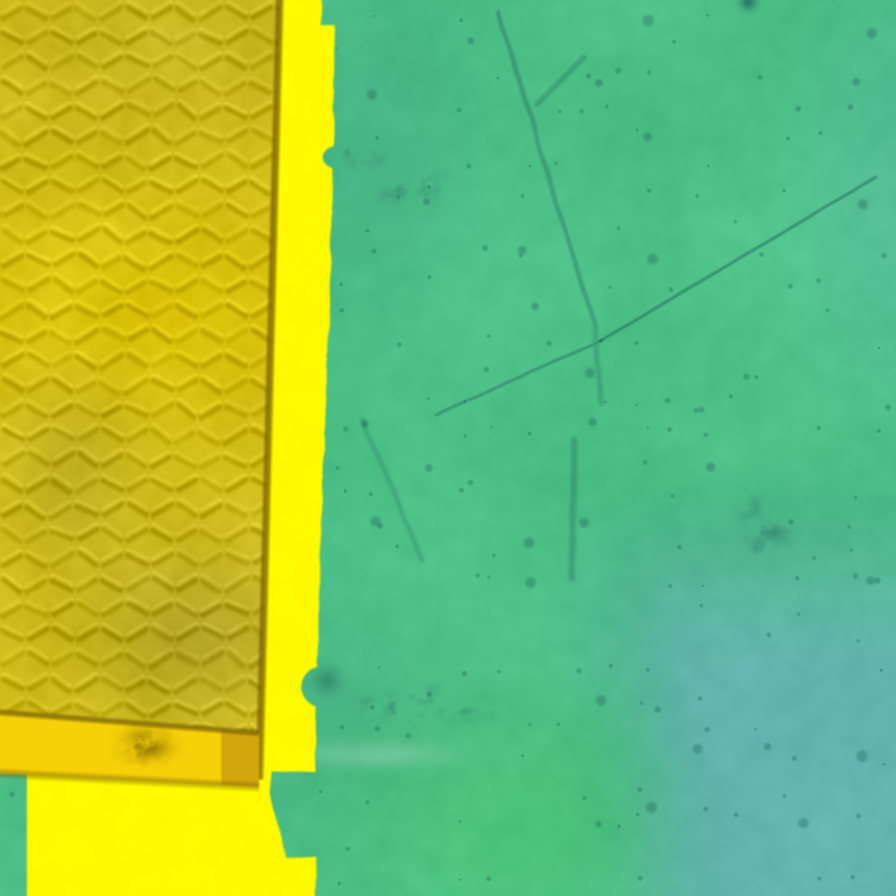
This texture is drawn by a three.js fragment shader. Its source:

```glsl
varying vec2 vUv;

const float SOFT = 0.0022;
const float TREAD_COUNT = 36.0;
const vec3 GREEN = vec3(0.30, 0.755, 0.53);
const vec3 FRESH_GREEN = vec3(0.30, 0.77, 0.47);
const vec3 DULL_GREEN = vec3(0.27, 0.67, 0.51);
const vec3 HAZE_BLUE = vec3(0.39, 0.70, 0.69);
const vec3 GRIME = vec3(0.13, 0.42, 0.37);
const vec3 PAINT = vec3(1.0, 0.98, 0.0);
const vec3 PLATE = vec3(0.82, 0.745, 0.11);
const vec3 PLATE_BRIGHT = vec3(0.87, 0.77, 0.03);
const vec3 PLATE_WORN = vec3(0.69, 0.635, 0.17);
const vec3 LIP = vec3(0.97, 0.82, 0.03);
const vec3 SHADOW = vec3(0.47, 0.37, 0.03);

vec2 hash2(vec2 p) {
  p = vec2(dot(p, vec2(127.1, 311.7)), dot(p, vec2(269.5, 183.3)));
  return fract(sin(p) * 43758.5);
}

float gradientNoise(vec2 p) {
  vec2 i = floor(p), f = fract(p), u = f * f * (3.0 - 2.0 * f), e = vec2(1.0, 0.0);
  float a = dot(hash2(i) * 2.0 - 1.0, f);
  float b = dot(hash2(i + e.xy) * 2.0 - 1.0, f - e.xy);
  float c = dot(hash2(i + e.yx) * 2.0 - 1.0, f - e.yx);
  float d = dot(hash2(i + 1.0) * 2.0 - 1.0, f - 1.0);
  return mix(mix(a, b, u.x), mix(c, d, u.x), u.y);
}

float fbm(vec2 p) {
  float sum = 0.0, gain = 0.6;
  for (int i = 0; i < 4; i++) {
    sum += gain * gradientNoise(p);
    p = p * 2.03 + 7.3;
    gain *= 0.5;
  }
  return sum;
}

float above(float edge, float v) { return smoothstep(edge - SOFT, edge + SOFT, v); }
float below(float edge, float v) { return 1.0 - above(edge, v); }
float blob(vec2 p, vec2 centre, vec2 radius) {
  vec2 q = (p - centre) / radius;
  return exp(-dot(q, q));
}
float stroke(vec2 p, vec2 a, vec2 b, float width) {
  vec2 d = b - a;
  float t = clamp(dot(p - a, d) / dot(d, d), 0.0, 1.0);
  return 1.0 - smoothstep(0.0, width, length(p - a - d * t));
}

// Sparse dark specks, one chance per grid cell
float specks(vec2 p) {
  float sum = 0.0;
  for (int i = 0; i < 2; i++) {
    vec2 g = p * (16.0 + 14.0 * float(i)), cell = floor(g), h = hash2(cell + 40.0 * float(i));
    float radius = 0.05 + 0.1 * h.y;
    float d = length(fract(g) - 0.25 - 0.5 * hash2(cell + 9.0));
    sum += step(0.78, h.x) * (1.0 - smoothstep(radius * 0.3, radius, d));
  }
  return sum;
}

float scratches(vec2 p) {
  p += 0.003 * gradientNoise(p * 24.0);
  float s = 0.65 * stroke(p, vec2(0.488, 0.538), vec2(0.671, 0.620), 0.0035);
  s += 0.75 * stroke(p, vec2(0.671, 0.620), vec2(0.977, 0.802), 0.0035);
  s = max(s, 0.6 * stroke(p, vec2(0.557, 0.987), vec2(0.592, 0.870), 0.005));
  s = max(s, 0.55 * stroke(p, vec2(0.592, 0.870), vec2(0.664, 0.635), 0.005));
  s = max(s, 0.4 * stroke(p, vec2(0.664, 0.635), vec2(0.671, 0.550), 0.006));
  s = max(s, 0.5 * stroke(p, vec2(0.642, 0.510), vec2(0.638, 0.355), 0.007));
  s = max(s, 0.35 * stroke(p, vec2(0.404, 0.531), vec2(0.471, 0.375), 0.006));
  return max(s, 0.5 * stroke(p, vec2(0.599, 0.883), vec2(0.651, 0.935), 0.006));
}

vec3 floorColour(vec2 p) {
  float cloud = fbm(p * 5.0), grain = fbm(p * 34.0);
  vec3 col = mix(GREEN, DULL_GREEN, 0.5 * blob(p, vec2(0.42, 0.84), vec2(0.13, 0.2)));
  col = mix(col, DULL_GREEN, 0.55 * blob(p, vec2(0.38, 0.19), vec2(0.2, 0.14)));
  col = mix(col, DULL_GREEN, 0.5 * blob(p, vec2(0.87, 0.40), vec2(0.18, 0.08)));
  col = mix(col, FRESH_GREEN, 0.8 * blob(p, vec2(0.57, 0.08), vec2(0.18, 0.13)));
  // Pale blue reflection
  vec2 q = p + 0.06 * cloud;
  float haze = smoothstep(0.63, 0.82, q.x + 0.12 * q.y) * (1.0 - smoothstep(0.24, 0.46, q.y));
  col = mix(col, HAZE_BLUE, 0.92 * haze);
  col = mix(col, HAZE_BLUE, 0.3 * blob(p, vec2(1.0, 0.78), vec2(0.1, 0.22)));
  col = mix(col, vec3(0.48, 0.80, 0.65), 0.7 * blob(p, vec2(0.42, 0.157), vec2(0.08, 0.014)));
  col += 0.07 * cloud + 0.045 * grain;
  // Scuffed patches
  float scuff = blob(p, vec2(0.475, 0.213), vec2(0.075, 0.019));
  scuff += blob(p, vec2(0.46, 0.79), vec2(0.035, 0.025));
  scuff += blob(p, vec2(0.39, 0.83), vec2(0.035, 0.014));
  scuff += blob(p, vec2(0.855, 0.415), vec2(0.025, 0.04));
  float dirt = 0.7 * scuff * smoothstep(-0.1, 0.35, grain);
  dirt += 0.5 * blob(p, vec2(0.365, 0.24), vec2(0.014)) + 0.8 * blob(p, vec2(0.835, 0.998), vec2(0.009));
  dirt += 0.4 * specks(p) + 0.7 * scratches(p);
  return mix(col, GRIME, clamp(dirt, 0.0, 0.8));
}

vec3 plateColour(vec2 p) {
  vec3 col = mix(PLATE, PLATE_BRIGHT, 0.9 * blob(p, vec2(0.16, 0.65), vec2(0.24, 0.12)));
  float wear = blob(p, vec2(0.22, 0.29), vec2(0.12, 0.1)) + 0.6 * blob(p, vec2(0.08, 0.48), vec2(0.07, 0.1));
  wear += 0.4 * blob(p, vec2(0.2, 0.96), vec2(0.2, 0.1));
  col = mix(col, PLATE_WORN, clamp(wear, 0.0, 1.0) * 0.75);
  col += 0.09 * fbm(p * 9.0) + 0.05 * fbm(p * 60.0);
  // Raised treads alternate in slope from cell to cell
  vec2 g = p * TREAD_COUNT + 0.25 * gradientNoise(p * 15.0), cell = floor(g), f = fract(g) - 0.5;
  float slope = mod(cell.x + cell.y, 2.0) * 2.0 - 1.0;
  vec2 tip = vec2(0.34, 0.2 * slope);
  float strength = 0.5 + 0.5 * hash2(cell).x;
  col -= 0.13 * strength * stroke(f, -tip, tip, 0.24);
  return col + 0.07 * strength * stroke(f - vec2(0.0, 0.2), -tip, tip, 0.2);
}

void main() {
  vec2 p = vUv;
  float ragged = 0.005 * fbm(p * vec2(18.0, 26.0));
  vec3 col = floorColour(p);

  // Painted border with chipped edge
  float outer = 0.352 + 0.021 * smoothstep(0.1, 0.95, p.y) + ragged;
  float paint = below(outer, p.x) * max(above(0.030, p.x), above(0.137, p.y));
  float chip = above(0.302 + 0.25 * max(0.115 - p.y, 0.0) + ragged, p.x);
  chip *= above(0.043 + ragged, p.y) * below(0.138 + ragged, p.y);
  chip = max(chip, below(0.023 + ragged, length(p - vec2(0.359, 0.233))));
  chip = max(chip, above(0.358, p.x + ragged) * above(0.972, p.y));
  chip = max(chip, below(0.012, length(p - vec2(0.374, 0.825)) + ragged));
  paint *= 1.0 - chip;
  col = mix(col, PAINT + 0.02 * fbm(p * 30.0), paint);

  // Tread plate and its shaded side
  float side = 0.286 + 0.026 * p.y;
  float base = 0.205 - 0.08 * p.x;
  float plate = below(side, p.x) * above(base, p.y);
  col = mix(col, plateColour(p), plate);
  float seam = (1.0 - smoothstep(0.001, 0.007, abs(p.x - side))) * above(0.13, p.y);
  col = mix(col, SHADOW, 0.75 * seam);

  // Front lip
  float foot = 0.137 - 0.052 * p.x;
  float lip = below(0.289, p.x) * above(foot, p.y) * below(base, p.y);
  vec3 lipColour = mix(LIP, vec3(0.83, 0.65, 0.05), above(0.247, p.x));
  float stain = blob(p, vec2(0.162, 0.168), vec2(0.024, 0.016));
  lipColour = mix(lipColour, SHADOW, 0.85 * stain * smoothstep(-0.35, 0.2, fbm(p * 40.0)));
  col = mix(col, lipColour, lip);
  float creases = 1.0 - smoothstep(0.0, 0.006, abs(p.y - base));
  creases = max(creases, 0.6 * (1.0 - smoothstep(0.0, 0.008, abs(p.y - foot))));
  col = mix(col, SHADOW, 0.75 * creases * below(0.289, p.x));

  gl_FragColor = vec4(clamp(col, 0.0, 1.0), 1.0);
}
```
